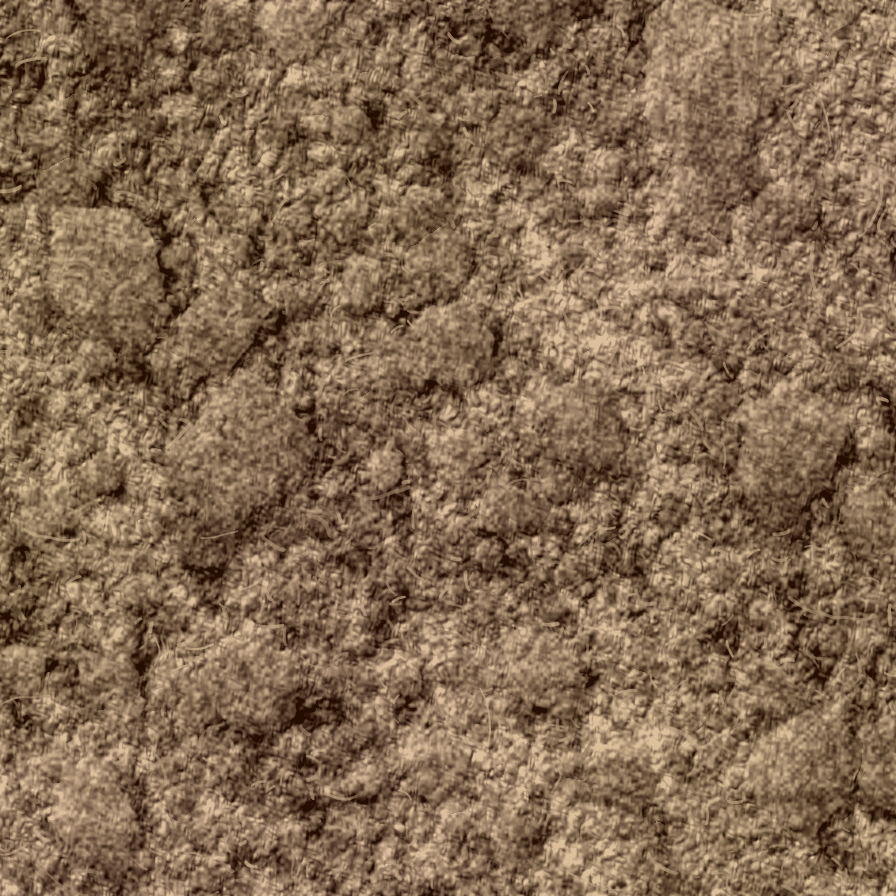
Write a Shadertoy shader that draws this texture.

```glsl
const vec2 toLight = vec2(-0.5, 0.866);

float hash(vec2 p) {
    return fract(sin(dot(p, vec2(127.1, 311.7))) * 43758.5);
}

float noise(vec2 p) {
    vec2 i = floor(p), f = fract(p);
    f = f * f * (3.0 - 2.0 * f);
    return mix(mix(hash(i), hash(i + vec2(1, 0)), f.x),
               mix(hash(i + vec2(0, 1)), hash(i + vec2(1, 1)), f.x), f.y);
}

mat2 rotation(float a) {
    return mat2(cos(a), sin(a), -sin(a), cos(a));
}

// Billowed noise: rounded crumbs parted by dark creases
float crumbs(vec2 p) {
    float sum = 0.0, amp = 0.38;
    p *= vec2(30.0, 24.0);
    for (int i = 0; i < 4; i++) {
        sum += amp * abs(2.0 * noise(p) - 1.0);
        p = rotation(0.6) * p * 1.95 + 7.3;
        amp *= 0.75;
    }
    return sum;
}

// Nearest angular stone: x distance, y facing to the light, z random tint
vec3 stones(vec2 p, float density, float seed) {
    vec3 nearest = vec3(1.0, 0.0, 0.5);
    for (int n = 0; n < 9; n++) {
        vec2 id = floor(p) + vec2(n % 3 - 1, n / 3 - 1);
        vec2 key = id + seed;
        if (hash(key) > density) continue;
        vec2 centre = id + 0.2 + 0.6 * vec2(hash(key + 3.1), hash(key + 5.7));
        vec2 offset = p - centre;
        vec2 q = rotation(1.4 * (hash(key + 8.3) - 0.5)) * offset;
        q.y /= 1.0 + 0.45 * hash(key + 9.9);
        float radius = mix(0.2, 0.39, hash(key + 12.4));
        float d = -1.0;
        for (int k = 0; k < 7; k++) {
            float side = float(k);
            float a = (side + 0.75 * hash(key + side * 1.7)) * 0.8976;
            float reach = radius * (0.78 + 0.35 * hash(key + side * 2.3 + 20.0));
            d = max(d, dot(q, vec2(cos(a), sin(a))) - reach);
        }
        if (d < nearest.x)
            nearest = vec3(d, dot(offset, toLight) / (length(offset) + 0.05), hash(key + 31.0));
    }
    return nearest;
}

// Scattered fibres: x coverage, y random tint
vec2 straws(vec2 p, float cells, float density, float seed) {
    vec2 result = vec2(0.0, 0.5);
    for (int n = 0; n < 9; n++) {
        vec2 id = floor(p) + vec2(n % 3 - 1, n / 3 - 1);
        vec2 key = id + seed;
        if (hash(key) > density) continue;
        vec2 q = p - id - vec2(hash(key + 2.2), hash(key + 4.6));
        q = rotation(6.28 * hash(key + 6.1)) * q;
        q.y += 0.5 * q.x * q.x;
        float halfLength = mix(0.12, 0.42, hash(key + 7.9));
        float d = length(vec2(max(abs(q.x) - halfLength, 0.0), q.y)) / cells;
        float width = mix(0.0008, 0.002, hash(key + 11.0));
        float cover = 1.0 - smoothstep(width - 0.0006, width + 0.001, d);
        if (cover > result.x) result = vec2(cover, hash(key + 14.0));
    }
    return result;
}

void mainImage(out vec4 fragColor, in vec2 fragCoord) {
    vec2 p = fragCoord / iResolution.y;
    vec2 wobble = vec2(noise(p * 55.0), noise(p * 55.0 + 40.0)) - 0.5;
    float grain = noise(p * 235.0) - 0.5;
    float broad = 0.28 * (noise(p * 3.0 + 2.0) - 0.5) + 0.24 * (noise(p * 8.0) - 0.5);

    // Lit crumbly soil with dark hollows
    float height = crumbs(p + 0.006 * wobble);
    float relief = height - crumbs(p + 0.006 * wobble + 0.004 * toLight);
    float detail = 1.0 * (height - 0.34) + 1.2 * relief;
    float tone = 0.63 + broad + detail + 0.5 * grain;
    float hollow = noise(p * vec2(38.0, 24.0) + 9.0) - broad * 0.8;
    tone -= 0.33 * smoothstep(0.62, 0.85, hollow);

    // Stones and fibres, from tiny to large
    float cells = 48.0;
    for (int i = 0; i < 4; i++) {
        float layer = float(i), seed = 37.0 * layer + 4.0;
        vec3 stone = stones((p + 0.005 * wobble) * cells, 0.55 - 0.09 * layer, seed);
        float shade = exp(-max(stone.x, 0.0) / 0.07) * clamp(0.45 - stone.y, 0.0, 1.0);
        tone -= 0.32 * shade;

        float rim = smoothstep(-0.16, 0.0, stone.x);
        float body = 0.58 + 0.2 * (stone.z - 0.5) + 0.4 * broad
                   + stone.y * (0.06 + 0.2 * rim) + 0.5 * detail + 0.5 * grain
                   + 0.16 * (noise(p * 32.0 + seed) - 0.5);
        float soft = 0.002 * cells;
        float cover = 1.0 - smoothstep(-soft, soft, stone.x);
        tone = mix(tone, body, cover * (0.65 + 0.1 * layer));

        if (i < 3) {
            vec2 straw = straws((p + 0.004 * wobble) * cells, cells, 0.36 - 0.09 * layer, seed + 60.0);
            float strawTone = mix(0.62, 1.0, straw.y) + 0.25 * grain;
            tone = mix(tone, strawTone, 0.75 * straw.x);
        }
        cells *= 0.48;
    }

    // Earth colours, dark to pale
    vec3 color = mix(vec3(0.17, 0.08, 0.025), vec3(0.80, 0.69, 0.56), clamp(tone, -0.05, 1.1));
    color += vec3(-0.012, 0.006, -0.025) * (noise(p * 2.5 + 30.0) - 0.5);
    fragColor = vec4(color, 1.0);
}
```
